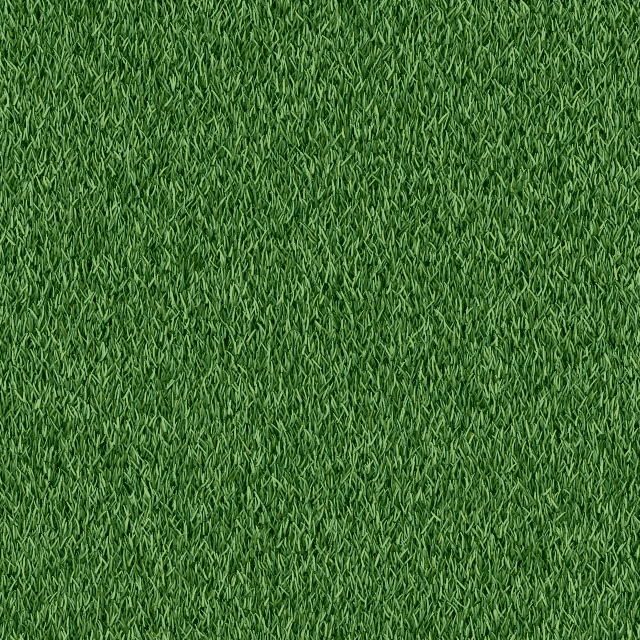
Write a WebGL 2 fragment shader that draws this texture.

```glsl
#version 300 es
precision highp float;
precision highp int;

uniform vec2 u_resolution;
out vec4 fragColor;

// Blade geometry, in canvas heights
const int LAYERS = 9;
const vec2 CELL = vec2(0.010, 0.015);
const vec2 HALF_LENGTH = vec2(0.007, 0.012);   // shortest, longest
const vec2 HALF_WIDTH = vec2(0.0009, 0.0018);  // narrowest, widest
const float MAX_LEAN = 0.85;                   // radians
const float MAX_BEND = 0.0016;
const float SOFTNESS = 0.0004;

// Light and shade, as positions on the palette from 0 to 1
const float DEEP_TONE = 0.12;
const float TOP_TONE = 0.82;
const float TONE_SPREAD = 0.30;
const float TIP_LIGHT = 0.20;
const float SIDE_LIGHT = 0.08;
const float SHADOW_REACH = 0.0019;
const float SHADOW_SHIFT = 0.0010;
const float SHADOW_STRENGTH = 0.38;
const float CONTRAST = 1.4;
const float TONE_PIVOT = 0.44;
const float TONE_CENTRE = 0.51;
const vec3 WARM_TINT = vec3(0.035, 0.010, -0.035);

// Six main colours between a deepest shade and a brightest glint
const vec3 PALETTE[8] = vec3[8](
    vec3(0.00, 0.08, 0.00),
    vec3(0.00, 0.15, 0.00), vec3(0.07, 0.25, 0.02), vec3(0.18, 0.36, 0.12),
    vec3(0.28, 0.46, 0.22), vec3(0.39, 0.58, 0.33), vec3(0.50, 0.68, 0.43),
    vec3(0.60, 0.77, 0.51));

// Integer hash giving three values from 0 to 1
vec3 hash3(ivec3 seed) {
    uvec3 v = uvec3(seed) * 1664525u + 1013904223u;
    v.x += v.y * v.z;
    v.y += v.z * v.x;
    v.z += v.x * v.y;
    v ^= v >> 16u;
    v.x += v.y * v.z;
    v.y += v.z * v.x;
    v.z += v.x * v.y;
    return vec3(v >> 8u) / 16777216.0;
}

vec3 grassColor(float tone) {
    float position = clamp(tone * 5.0 + 1.0, 0.0, 7.0);
    int index = min(int(position), 6);
    return mix(PALETTE[index], PALETTE[index + 1], position - float(index));
}

// Lays one blade over the surface, stored as (tone, tint)
vec2 drawBlade(vec2 surface, vec2 offset, vec3 shape, vec3 look, float baseTone, float edge) {
    float lean = (shape.z + look.x - 1.0) * MAX_LEAN;
    float c = cos(lean), s = sin(lean);
    vec2 p = vec2(c * offset.x - s * offset.y, s * offset.x + c * offset.y);

    float halfLength = mix(HALF_LENGTH.x, HALF_LENGTH.y, look.y);
    float along = p.y / halfLength;
    p.x -= (shape.x * 2.0 - 1.0) * MAX_BEND * (along * along - 0.3);

    // Width narrows toward the tip
    float rise = clamp(along * 0.5 + 0.5, 0.0, 1.0);
    float halfWidth = mix(HALF_WIDTH.x, HALF_WIDTH.y, shape.y) * (1.0 - 0.6 * rise * rise);
    float endDistance = abs(p.y) - halfLength;
    float distanceToBlade = max(abs(p.x) - halfWidth, endDistance);
    float cover = 1.0 - smoothstep(-edge, edge, distanceToBlade);

    // Soft shadow falls to the right of the blade
    float shadowDistance = max(abs(p.x - SHADOW_SHIFT) - halfWidth, endDistance);
    float shadow = 1.0 - smoothstep(0.0, SHADOW_REACH, shadowDistance);
    surface.x *= 1.0 - SHADOW_STRENGTH * shadow;

    float side = clamp(-p.x / halfWidth, -1.0, 1.0);
    float tone = baseTone + (look.z * 2.0 - 1.0) * TONE_SPREAD
               + (rise * 2.0 - 1.0) * TIP_LIGHT + side * SIDE_LIGHT;
    float tint = shape.x + shape.y - 1.0;
    return mix(surface, vec2(tone, tint), cover);
}

void main() {
    vec2 uv = gl_FragCoord.xy / u_resolution.y;
    float edge = SOFTNESS + 0.5 / u_resolution.y;
    vec2 surface = vec2(0.04, 0.0);

    // Deep layers first, lower blades in front
    for (int layer = 0; layer < LAYERS; layer++) {
        float height = float(layer) / float(LAYERS - 1);
        float baseTone = mix(DEEP_TONE, TOP_TONE, height);
        vec2 grid = uv / CELL + vec2(0.37, 0.61) * float(layer);
        ivec2 home = ivec2(floor(grid));
        for (int y = 1; y >= -1; y--) {
            for (int x = -1; x <= 1; x++) {
                ivec2 cell = home + ivec2(x, y);
                vec3 place = hash3(ivec3(cell, layer));
                vec3 shape = hash3(ivec3(cell, layer + 50));
                vec3 look = hash3(ivec3(cell, layer + 100));
                vec2 offset = (grid - vec2(cell) - place.xy) * CELL;
                surface = drawBlade(surface, offset, shape, look, baseTone, edge);
            }
        }
    }

    float tone = TONE_CENTRE + (surface.x - TONE_PIVOT) * CONTRAST;
    vec3 color = grassColor(tone) + WARM_TINT * surface.y;
    fragColor = vec4(clamp(color, 0.0, 1.0), 1.0);
}
```
